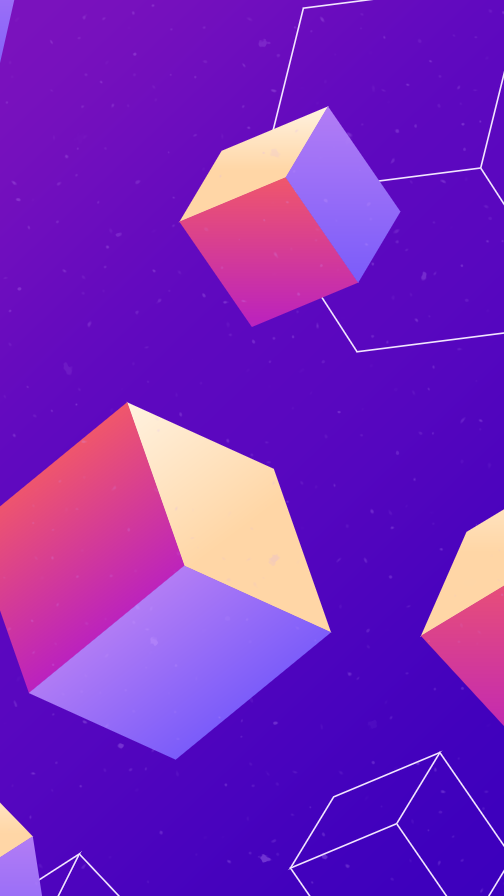
Reproduce this background procedurally as a Shadertoy shader.

```glsl
// Draws solid and wireframe cubes floating over a dusty violet gradient.

// A cube is its near corner, the three edges leaving it, and the gradient's lean.
struct Cube { vec2 corner, a, b, c; float lean; };

const Cube SOLIDS[5] = Cube[5](
    Cube(vec2(.319, .802), vec2(.047, .079), vec2(-.1185, -.0495), vec2(.0807, -.1172), 0.),
    Cube(vec2(.2057, .3685), vec2(.1635, -.0742), vec2(-.0638, .1823), vec2(-.1732, -.1419), .75),
    Cube(vec2(.6276, .3854), vec2(.0508, .1159), vec2(-.1576, -.0951), vec2(.13, -.141), 0.),
    Cube(vec2(-.0547, .0078), vec2(.0911, .0586), vec2(-.0781, .0807), vec2(.0156, -.1003), 0.),
    Cube(vec2(-.1042, 1.0781), vec2(.1302, -.0326), vec2(-.1, .1), vec2(-.0339, -.1497), 0.));

const Cube WIRES[3] = Cube[3](
    Cube(vec2(.5365, .8125), vec2(.0521, .2103), vec2(-.25, -.0319), vec2(.112, -.1732), 0.),
    Cube(vec2(.4427, .0807), vec2(.0482, .0794), vec2(-.1185, -.0495), vec2(.0807, -.1172), 0.),
    Cube(vec2(.0885, .0469), vec2(-.0911, -.0586), vec2(.0885, -.0938), vec2(-.0521, -.1042), 0.));

const vec3 SKY_WARM = vec3(.48, .07, .74);
const vec3 SKY_MID = vec3(.36, .03, .75);
const vec3 SKY_COOL = vec3(.24, .00, .74);
const vec3 CREAM_LIGHT = vec3(1., .95, .88);
const vec3 CREAM = vec3(1., .84, .65);
const vec3 CORAL = vec3(.94, .34, .42);
const vec3 MAGENTA = vec3(.73, .13, .75);
const vec3 LILAC = vec3(.70, .49, .96);
const vec3 PERIWINKLE = vec3(.48, .36, .98);
const vec3 LINE_COLOR = vec3(.95, .90, 1.);
const vec3 DUST_COLOR = vec3(.80, .62, 1.);
const float LINE_HALF_WIDTH = .0009;
const float DUST_STRENGTH = .26;
const float SMUDGE_STRENGTH = .32;

vec2 hash2(vec2 p) {
    vec3 h = fract(p.xyx * vec3(.1031, .1030, .0973));
    h += dot(h, h.yzx + 33.33);
    return fract((h.xx + h.yz) * h.zy);
}

float cornerSlope(vec2 cell, vec2 offset) {
    return dot(hash2(cell + offset) * 2. - 1., fract(cell) - offset);
}

float gradientNoise(vec2 p) {
    vec2 cell = floor(p), f = fract(p), w = f * f * (3. - 2. * f);
    vec4 n;
    for (int i = 0; i < 4; i++) {
        vec2 o = vec2(i & 1, i >> 1);
        n[i] = dot(hash2(cell + o) * 2. - 1., f - o);
    }
    return mix(mix(n.x, n.y, w.x), mix(n.z, n.w, w.x), w.y);
}

float cross2(vec2 u, vec2 v) { return u.x * v.y - u.y * v.x; }

// Distance to the parallelogram spanned by u and v, positive inside.
float faceDistance(vec2 q, vec2 u, vec2 v) {
    float area = cross2(u, v);
    vec2 st = vec2(cross2(q, v), cross2(u, q)) / area;
    vec2 d = min(st, 1. - st) * abs(area) / vec2(length(v), length(u));
    return min(d.x, d.y);
}

// Position from 0 to 1 along the light direction across a face.
float faceGradient(vec2 q, vec2 u, vec2 v, vec2 dir) {
    float pu = dot(u, dir), pv = dot(v, dir);
    float lo = min(pu, 0.) + min(pv, 0.), hi = max(pu, 0.) + max(pv, 0.);
    return clamp((dot(q, dir) - lo) / (hi - lo), 0., 1.);
}

void paintFace(inout vec3 color, vec2 q, vec2 u, vec2 v, vec2 dir, vec3 from, vec3 to, float rate, float px) {
    float t = min(faceGradient(q, u, v, dir) * rate, 1.);
    // The small bias closes the seams between neighbouring faces.
    float cover = clamp(faceDistance(q, u, v) / px + .7, 0., 1.);
    color = mix(color, mix(from, to, t), cover);
}

// One randomly placed, turned and stretched fleck in some of the grid cells.
float flecks(vec2 p, float cells, float share, float radius, float px) {
    vec2 q = p * cells, id = floor(q);
    vec2 place = hash2(id + cells), kind = hash2(id + cells + 57.);
    vec2 d = fract(q) - mix(vec2(.15), vec2(.85), place);
    float angle = 6.283 * kind.y;
    d = mat2(cos(angle), -sin(angle), sin(angle), cos(angle)) * d;
    d.x *= mix(.5, 1., place.y);
    float r = radius * mix(.5, 1., place.x) * (1. + gradientNoise(p * 240.));
    float soft = px * cells;
    return step(kind.x, share) * kind.y * (1. - smoothstep(r - soft, r + soft, length(d)));
}

void mainImage(out vec4 fragColor, in vec2 fragCoord) {
    float px = 1. / iResolution.y;
    vec2 p = fragCoord * px;

    // Background gradient
    float fall = .35 * fragCoord.x / iResolution.x + .65 * (1. - p.y);
    vec3 color = mix(SKY_WARM, SKY_MID, smoothstep(0., .45, fall));
    color = mix(color, SKY_COOL, smoothstep(.4, 1., fall));

    // Wireframes
    for (int i = 0; i < 3; i++) {
        Cube w = WIRES[i];
        vec2 q = p - w.corner;
        float d = min(abs(faceDistance(q, w.a, w.b)),
                  min(abs(faceDistance(q, w.b, w.c)), abs(faceDistance(q, w.a, w.c))));
        color = mix(color, LINE_COLOR, clamp((LINE_HALF_WIDTH - d) / px + .5, 0., 1.));
    }

    // Solid cubes
    for (int i = 0; i < 5; i++) {
        Cube s = SOLIDS[i];
        vec2 q = p - s.corner, dir = normalize(vec2(s.lean, -1.));
        paintFace(color, q, s.a, s.b, dir, CREAM_LIGHT, CREAM, 1.8, px);
        paintFace(color, q, s.b, s.c, dir, CORAL, MAGENTA, 1., px);
        paintFace(color, q, s.a, s.c, dir, LILAC, PERIWINKLE, 1., px);
    }

    // Dust and larger smudges
    color = mix(color, DUST_COLOR, DUST_STRENGTH * flecks(p, 38., .5, .06, px));
    color = mix(color, DUST_COLOR, SMUDGE_STRENGTH * flecks(p, 9., .3, .04, px));
    fragColor = vec4(color, 1.);
}
```
